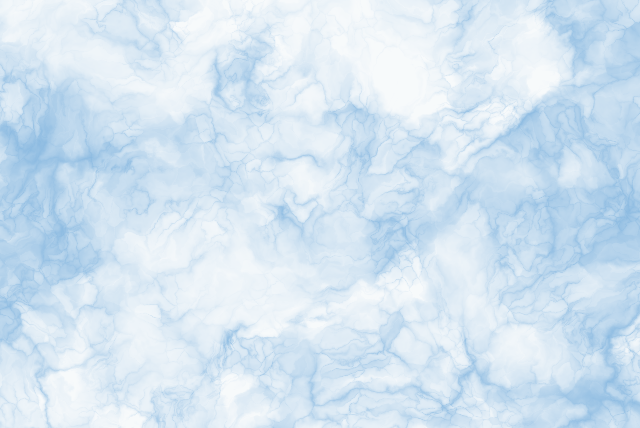
Give the GLSL for this texture, as a WebGL 1 fragment shader.

```glsl
precision highp float;
// Pale blue marble: cloudy tone from gradient-noise fbm, broken into plates
// by four scales of warped Voronoi cells. Cell borders carry soft halos and
// crumbly veins; ridged noise adds wisps, and all fade inside white patches.

uniform vec2 u_resolution;

vec2 hash2(vec2 p) {
  vec3 q = fract(p.xyx * vec3(0.1031, 0.1030, 0.0973));
  q += dot(q, q.yzx + 33.33);
  return fract((q.xx + q.yz) * q.zy);
}

float cornerSlope(vec2 cell, vec2 offset) {
  float angle = 6.2832 * hash2(cell).x;
  return dot(vec2(cos(angle), sin(angle)), offset);
}

float gradientNoise(vec2 p) {
  vec2 i = floor(p), f = fract(p);
  vec2 u = f * f * f * (f * (f * 6.0 - 15.0) + 10.0);
  vec2 e = vec2(1.0, 0.0);
  return mix(
    mix(cornerSlope(i, f), cornerSlope(i + e, f - e), u.x),
    mix(cornerSlope(i + e.yx, f - e.yx), cornerSlope(i + 1.0, f - 1.0), u.x),
    u.y);
}

mat2 turn(float a) {
  return mat2(cos(a), sin(a), -sin(a), cos(a));
}

float fbm(vec2 p) {
  float sum = 0.0, amplitude = 0.5;
  for (int i = 0; i < 6; i++) {
    sum += amplitude * gradientNoise(p);
    p = turn(0.6) * p * 2.03 + 17.3;
    amplitude *= 0.5;
  }
  return sum;
}

// x: gap between the two nearest seeds (zero on a border), y: random per cell
vec2 plates(vec2 p) {
  vec2 base = floor(p);
  float nearest = 8.0, second = 8.0, id = 0.0;
  for (int y = -1; y <= 1; y++) {
    for (int x = -1; x <= 1; x++) {
      vec2 cell = base + vec2(float(x), float(y));
      vec2 seed = hash2(cell + 41.0);
      float d = length(cell + 0.1 + 0.8 * seed - p);
      if (d < nearest) {
        second = nearest;
        nearest = d;
        id = fract(seed.x * 7.0 + seed.y * 13.0);
      } else {
        second = min(second, d);
      }
    }
  }
  return vec2(second - nearest, id);
}

void main() {
  vec2 p = gl_FragCoord.xy / u_resolution.y + 3.0;

  // Jagged warp with a fine crinkle, then a slight stretch along the diagonal
  vec2 warp = vec2(fbm(p * 2.6), fbm(p * 2.6 + 31.7));
  vec2 crinkle = vec2(fbm(p * 19.0 + 7.0), fbm(p * 19.0 + 53.0));
  vec2 q = turn(-0.6) * (p + 0.2 * warp + 0.035 * crinkle);
  q.x *= 0.8;

  // Broad clouds: low values are the clean white patches
  float cloud = smoothstep(-0.27, 0.31, fbm(p * 2.1 + 0.5 * warp + 5.2));
  float broken = smoothstep(0.05, 0.5, cloud);
  float tone = 0.03 + 0.45 * cloud;

  // Plates with halos and veins, from large to small
  float scale = 3.1, strength = 1.0;
  for (int i = 0; i < 4; i++) {
    float layer = float(i);
    vec2 plate = plates(q * scale + 9.7 * layer);
    float patchy = smoothstep(-0.18, 0.35, gradientNoise(p * (3.0 + 2.0 * layer) + 23.0 * layer));
    float presence = strength * patchy * mix(0.3, 1.0, broken);
    float vein = exp(-plate.x / (0.045 + 0.02 * layer)) * (0.4 + 0.8 * patchy);
    tone += 0.3 * strength * (plate.y - 0.5) * smoothstep(0.0, 0.12, plate.x) * mix(0.35, 1.0, broken);
    tone += presence * (0.17 * exp(-plate.x / 0.16) + 0.4 * vein);
    scale *= 2.2;
    strength *= 0.78;
  }

  // Wispy threads and fine mottling
  float ridge = abs(fbm(q * 5.0 + 1.5 * warp + 61.0));
  float thread = exp(-ridge / 0.02) * smoothstep(-0.1, 0.3, gradientNoise(p * 4.0 + 77.0));
  tone += 0.32 * thread * broken;
  tone += 0.34 * fbm(q * 16.0 + 3.0) * mix(0.3, 1.0, broken);

  // Soft limits keep the whites clean and the deepest veins blue
  tone = max(tone, 0.0);
  tone = tone < 0.7 ? tone : 0.7 + 0.45 * (1.0 - exp(-(tone - 0.7) / 0.45));
  vec3 white = vec3(0.97, 0.98, 0.985);
  vec3 veinBlue = vec3(0.58, 0.75, 0.89);
  gl_FragColor = vec4(mix(white, veinBlue, tone), 1.0);
}
```
